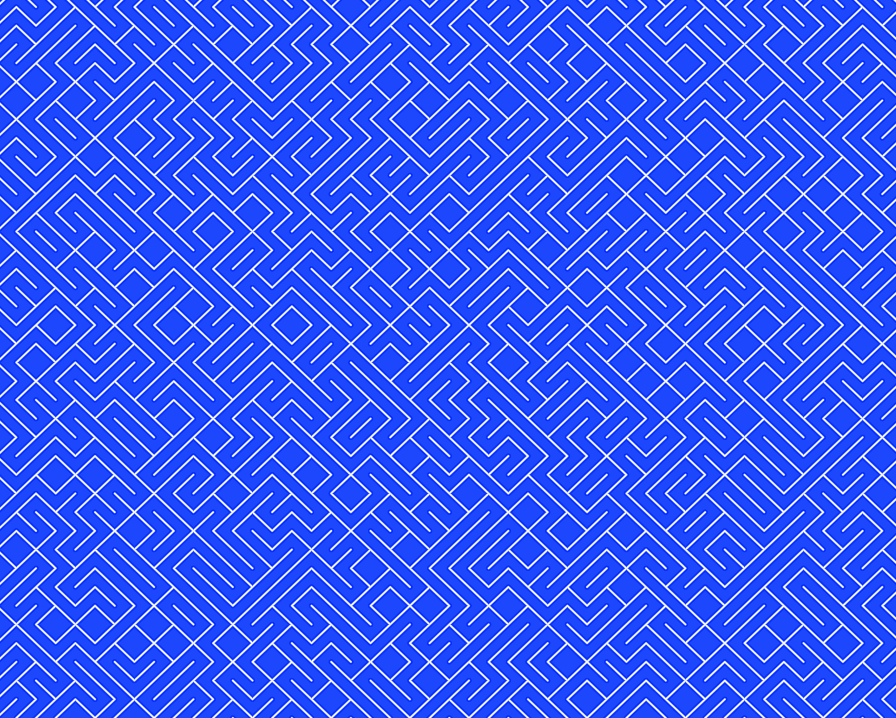
Give the GLSL for this pattern, as a Shadertoy shader.

```glsl
const vec3 BASE_BLUE = vec3(0.11, 0.28, 0.99);
const vec3 HALO_BLUE = vec3(0.02, 0.18, 0.99);
const vec3 LINE_WHITE = vec3(0.99, 0.995, 1.0);

// Lengths are fractions of the canvas height
const vec2 CELL_SIZE = vec2(0.02741, 0.02606);
const vec2 GRID_SHIFT = vec2(0.17, 0.0);   // in cells
const float LINE_HALF_WIDTH = 0.00134;
const float LINE_SOFTNESS = 0.0011;
const float HALO_RADIUS = 0.00385;
const float HALO_SOFTNESS = 0.0007;
const float RISING_SHARE = 0.5;            // share of "/" diagonals

float hash(vec2 cell) {
    return fract(sin(dot(cell, vec2(127.1, 311.7))) * 43758.5);
}

float segmentDistance(vec2 p, vec2 a, vec2 b) {
    vec2 along = b - a;
    vec2 toPoint = p - a;
    float t = clamp(dot(toPoint, along) / dot(along, along), 0.0, 1.0);
    return length(toPoint - along * t);
}

// Distance to the nearest diagonal, neighbours included so that joints close
float mazeDistance(vec2 p) {
    vec2 grid = p / CELL_SIZE + GRID_SHIFT;
    vec2 home = floor(grid);
    float nearest = 1.0;
    for (int y = -1; y <= 1; y++) {
        for (int x = -1; x <= 1; x++) {
            vec2 cell = home + vec2(x, y);
            vec2 local = (grid - cell) * CELL_SIZE;
            float rising = step(hash(cell), RISING_SHARE);
            vec2 start = vec2(0.0, 1.0 - rising) * CELL_SIZE;
            vec2 end = vec2(1.0, rising) * CELL_SIZE;
            nearest = min(nearest, segmentDistance(local, start, end));
        }
    }
    return nearest;
}

// Soft-edged band around the lines
float band(float dist, float radius, float softness) {
    return 1.0 - smoothstep(radius - softness, radius + softness, dist);
}

void mainImage(out vec4 fragColor, in vec2 fragCoord) {
    float halfPixel = 0.45 / iResolution.y;
    float dist = mazeDistance(fragCoord / iResolution.y);

    // Dark fringe first, then the white line on top
    float halo = band(dist, HALO_RADIUS, max(HALO_SOFTNESS, 0.6 * halfPixel));
    float line = band(dist, LINE_HALF_WIDTH, max(LINE_SOFTNESS, halfPixel));
    vec3 color = mix(BASE_BLUE, HALO_BLUE, halo);
    color = mix(color, LINE_WHITE, line);
    fragColor = vec4(color, 1.0);
}
```
